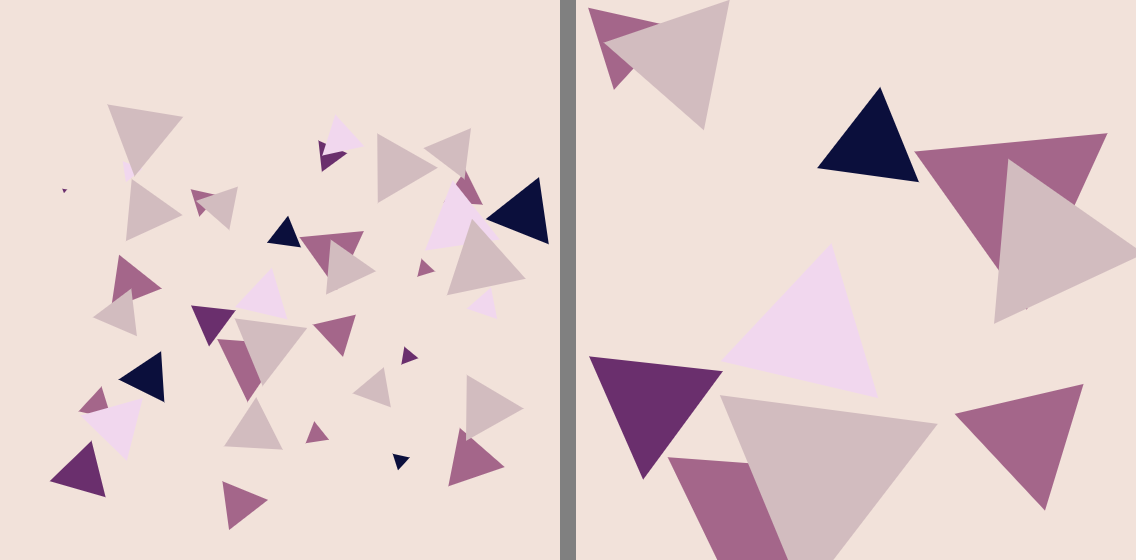
Left, the full canvas; right, a detail of the centre.
Give the GLSL for this background, as a Shadertoy shader.

```glsl
// Flat triangles in mauve, rose, lilac, plum and navy scattered over a pale cream ground.

const vec3 CREAM = vec3(0.950, 0.886, 0.855);

// One family of triangles: fill colour, how many, smallest and largest circumradius
struct Family { vec3 colour; int count; float minRadius; float maxRadius; };

// Painted in this order, later families on top
const int FAMILY_COUNT = 5;
const Family FAMILIES[FAMILY_COUNT] = Family[FAMILY_COUNT](
    Family(vec3(0.416, 0.184, 0.427), 5, 0.005, 0.060),   // plum
    Family(vec3(0.643, 0.400, 0.541), 11, 0.019, 0.072),  // rose
    Family(vec3(0.945, 0.843, 0.933), 6, 0.022, 0.078),   // lilac
    Family(vec3(0.824, 0.737, 0.749), 12, 0.042, 0.083),  // mauve
    Family(vec3(0.043, 0.059, 0.235), 4, 0.018, 0.070)    // navy
);

const vec2 FIELD_MIN = vec2(0.10, 0.13);       // box that holds the centres
const vec2 FIELD_MAX = vec2(0.90, 0.78);
const vec2 SPREAD_STEP = vec2(0.7549, 0.5698); // low-discrepancy steps
const vec2 SPREAD_START = vec2(0.31, 0.17);
const float POSITION_JITTER = 0.10;
const float TILT_RANGE = 0.50;                 // radians around each quarter turn
const float QUARTER_TURN = 1.5708;

vec3 hash31(float n) {
    vec3 p = fract(vec3(n) * vec3(0.1031, 0.1030, 0.0973) + 0.137);
    p += dot(p, p.yzx + 33.33);
    return fract((p.xxy + p.yzz) * p.zyx);
}

mat2 rotation(float angle) {
    float c = cos(angle), s = sin(angle);
    return mat2(c, -s, s, c);
}

// Distance to the edge lines of an upright equilateral triangle
float triangleDistance(vec2 p, float radius) {
    return max(abs(p.x) * 0.8660 + p.y * 0.5, -p.y) - 0.5 * radius;
}

void mainImage(out vec4 fragColor, in vec2 fragCoord) {
    float scale = min(iResolution.x, iResolution.y);
    vec2 uv = (fragCoord - 0.5 * iResolution.xy) / scale + 0.5;
    float pixel = 1.0 / scale;

    vec3 colour = CREAM;
    float index = 0.0;

    for (int f = 0; f < FAMILY_COUNT; f++) {
        Family family = FAMILIES[f];
        for (int i = 0; i < family.count; i++) {
            index += 1.0;
            vec3 place = hash31(index * 7.0 + 3.0);
            vec3 turn = hash31(index * 13.0 + 101.0);

            // Evenly spread centre, loosened by jitter
            vec2 spread = fract(SPREAD_START + SPREAD_STEP * index);
            vec2 centre = mix(FIELD_MIN, FIELD_MAX, spread)
                        + (place.xy - 0.5) * POSITION_JITTER;

            // Sizes step evenly from smallest to largest
            float radius = mix(family.minRadius, family.maxRadius,
                               float(i) / float(family.count - 1));

            // Point up, down, left or right with a slight tilt
            float angle = floor(turn.x * 4.0) * QUARTER_TURN + (turn.y - 0.5) * TILT_RANGE;

            float d = triangleDistance(rotation(angle) * (uv - centre), radius);
            colour = mix(colour, family.colour, clamp(0.5 - d / pixel, 0.0, 1.0));
        }
    }

    fragColor = vec4(colour, 1.0);
}
```
